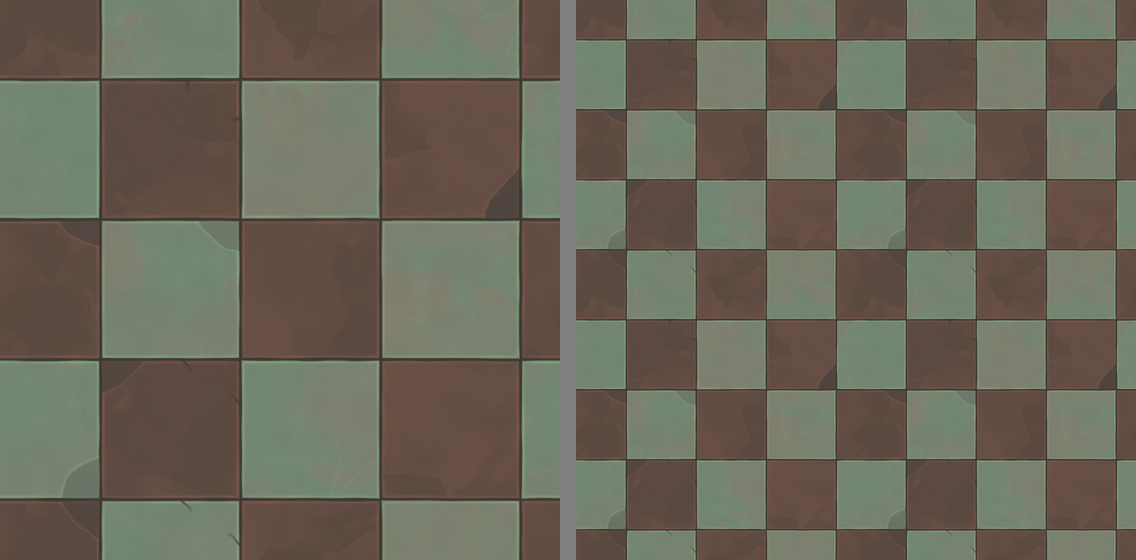
Left, the tile; right, the same tile 2 across and 2 down.
Give the GLSL for this pattern, as a three.js fragment shader.

```glsl
varying vec2 vUv;

const float TILES = 4.0;
const vec2 GRID_OFFSET = vec2(0.719, 0.432);
const vec3 JOINT = vec3(0.23, 0.22, 0.20);

const vec3 SAGE = vec3(0.48, 0.505, 0.437);
const vec3 SAGE_FRESH = vec3(0.44, 0.53, 0.45);
const vec3 SAGE_WARM = vec3(0.51, 0.49, 0.435);
const vec3 SAGE_RIM = vec3(0.53, 0.64, 0.50);
const vec3 SAGE_CHIP = vec3(0.40, 0.44, 0.385);

const vec3 UMBER = vec3(0.37, 0.29, 0.26);
const vec3 UMBER_LIGHT = vec3(0.415, 0.318, 0.27);
const vec3 UMBER_DARK = vec3(0.345, 0.285, 0.245);
const vec3 UMBER_RIM = vec3(0.50, 0.345, 0.29);
const vec3 UMBER_CHIP = vec3(0.29, 0.26, 0.24);

float hash(vec2 p) {
  vec3 q = fract(p.xyx * 0.1031);
  q += dot(q, q.yzx + 33.33);
  return fract((q.x + q.y) * q.z);
}

float noise(vec2 p) {
  vec2 i = floor(p), f = fract(p);
  f = f * f * (3.0 - 2.0 * f);
  vec2 e = vec2(0.0, 1.0);
  return mix(mix(hash(i), hash(i + e.yx), f.x),
             mix(hash(i + e), hash(i + e.yy), f.x), f.y);
}

float fbm(vec2 p) {
  float sum = 0.0, amp = 0.5;
  for (int i = 0; i < 4; i++) {
    sum += amp * noise(p);
    p = p * 2.03 + 5.7;
    amp *= 0.5;
  }
  return sum / 0.9375;
}

float edgeDistance(vec2 f) {
  vec2 d = min(f, 1.0 - f);
  return min(d.x, d.y);
}

// Thin soft line where d is near zero
float line(float d, float width) {
  return exp(-d * d / (width * width));
}

// x: stain cover, crisp in places and fading in others; y: its outline
vec2 stain(vec2 p, float threshold) {
  float n = fbm(p * 1.7 + 0.5 * noise(p * 3.0));
  float strength = smoothstep(0.25, 0.7, noise(p * 2.1 + 31.0));
  float cover = smoothstep(threshold, threshold + 0.02, n);
  return vec2(cover * strength, line(n - threshold, 0.008) * strength);
}

// Signed distance to a broken corner, negative inside the chip
float chipDistance(vec2 f, vec2 id, vec2 seed) {
  vec2 corner = step(0.5, vec2(hash(id + 41.0), hash(id + 67.0)));
  vec2 reach = abs(f - corner) * vec2(1.0, mix(0.8, 1.35, hash(id + 83.0)));
  float size = mix(0.24, 0.38, hash(id + 19.0));
  float d = mix(reach.x + reach.y, length(reach) * 1.2, 0.45) - size;
  return d + 0.14 * (fbm(f * 4.0 + seed) - 0.5);
}

// Short tapering crack that enters from the top edge
float crack(vec2 f, float start, vec2 seed) {
  float depth = 1.0 - f.y;
  float bend = 0.06 * (noise(vec2(depth * 14.0, start) + seed) - 0.5);
  float taper = 1.0 - smoothstep(0.0, 0.12, depth);
  return line(f.x - start - bend - depth * 0.35, 0.012) * taper;
}

vec3 tileColor(vec2 f, vec2 id) {
  vec2 seed = id * 19.0 + 7.0;
  float sage = mod(id.x + id.y, 2.0);
  vec3 base = mix(UMBER, SAGE, sage);
  vec3 tintA = mix(UMBER_LIGHT, SAGE_FRESH, sage);
  vec3 tintB = mix(UMBER_DARK, SAGE_WARM, sage);
  vec3 rim = mix(UMBER_RIM, SAGE_RIM, sage);

  // Uneven glaze
  float tone = hash(id + 11.0);
  vec3 col = mix(base, mix(tintA, tintB, step(0.5, tone)), abs(tone - 0.5));
  col = mix(col, tintA, 0.5 * smoothstep(0.45, 0.75, noise(f * 1.4 + seed + 53.0)));
  vec2 a = stain(f + seed, 0.52);
  vec2 b = stain(f + seed + 97.0, 0.55);
  col = mix(col, tintA, 0.65 * a.x);
  col = mix(col, tintB, 0.65 * b.x);
  col = mix(col, rim, 0.12 * (a.y + b.y));
  col *= 1.0 + 0.05 * (fbm(f * 7.0 + seed) - 0.5);

  // Broken corner with a pale lip
  float chipped = step(0.68, hash(id + 5.0));
  float d = chipDistance(f, id, seed);
  float chip = chipped * (1.0 - smoothstep(-0.006, 0.006, d));
  vec3 hollow = mix(UMBER_CHIP, SAGE_CHIP, sage);
  col = mix(col, mix(hollow, base, 0.35 * smoothstep(0.0, 0.5, f.y)), 0.85 * chip);
  col = mix(col, rim, 0.4 * chipped * line(d - 0.012, 0.01));

  // Worn bright edge
  float wear = mix(0.3, 0.85, noise(f * 5.0 + seed + 23.0));
  col = mix(col, rim, wear * (1.0 - 0.8 * chip) * line(edgeDistance(f) - 0.02, 0.01));

  // Small cracks at the top and right edges
  float cracked = step(0.8, hash(id + 29.0));
  float cracks = max(crack(f, 0.6, seed), crack(f.yx, 0.7, seed));
  return mix(col, JOINT, 0.8 * cracked * cracks);
}

void main() {
  vec2 p = vUv * TILES - GRID_OFFSET;
  vec2 id = mod(floor(p), TILES);
  vec2 f = fract(p);
  float wobble = 0.006 * (noise(f * 6.0 + id * 13.0) - 0.5);
  float face = smoothstep(0.003, 0.016, edgeDistance(f) + wobble);
  gl_FragColor = vec4(mix(JOINT, tileColor(f, id), face), 1.0);
}
```
